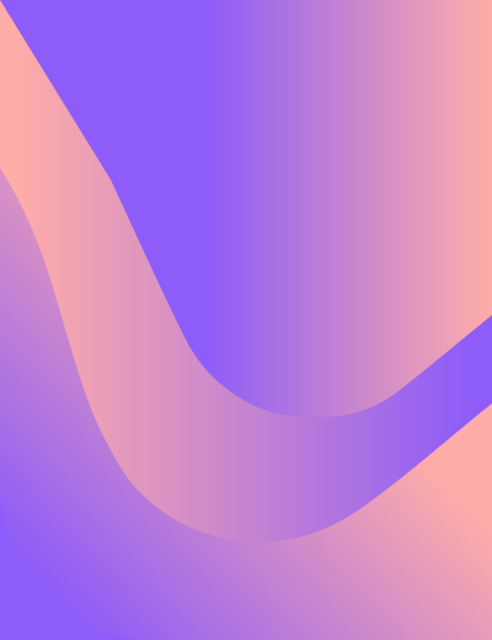
Reproduce this background procedurally as a WebGL 2 fragment shader.

```glsl
#version 300 es
precision highp float;
// Draws three sweeping violet-to-peach gradient layers with a rounded lower-left corner.

#define VIOLET vec3(0.557, 0.361, 0.973)
#define PEACH vec3(1.0, 0.678, 0.659)
#define SKY_FADE vec2(0.42, 1.0)
#define BAND_FADE vec2(0.96, 0.03)
#define GROUND_SLOPE vec2(0.98, -1.17)
#define GROUND_BASE 0.98
#define CORNER_CENTER vec2(0.3085, 0.763)
#define CORNER_RADII vec2(0.3085, 0.237)

uniform vec2 u_resolution;
out vec4 fragColor;

const int KNOTS = 8;

// Knots hold x, depth below the top, and slope; a doubled knot makes a kink.
const vec3 BAND_TOP[KNOTS] = vec3[KNOTS](
    vec3(0.0, 0.0, 1.25), vec3(0.2254, 0.2813, 1.25),
    vec3(0.2254, 0.2813, 1.66), vec3(0.3729, 0.5234, 1.56),
    vec3(0.4492, 0.6003, 0.653), vec3(0.6356, 0.6523, 0.0),
    vec3(0.8102, 0.6107, -0.6), vec3(1.0, 0.4922, -0.624));

const vec3 BAND_BOTTOM[KNOTS] = vec3[KNOTS](
    vec3(0.0, 0.2617, 1.267), vec3(0.1051, 0.4427, 2.48),
    vec3(0.1746, 0.6172, 2.15), vec3(0.2373, 0.7201, 1.36),
    vec3(0.322, 0.7943, 0.576), vec3(0.5339, 0.8464, 0.0),
    vec3(0.7458, 0.7878, -0.56), vec3(1.0, 0.6302, -0.62));

// Cubic Hermite interpolation between two knots
float hermite(vec3 a, vec3 b, float x) {
    float h = max(b.x - a.x, 1e-4);
    float t = clamp((x - a.x) / h, 0.0, 1.0);
    float u = 1.0 - t;
    return mix(a.y, b.y, t * t * (3.0 - 2.0 * t))
         + h * t * u * (a.z * u - b.z * t);
}

// Depth of a curve at x
float curveDepth(vec3 knots[KNOTS], float x) {
    float depth = knots[0].y;
    for (int i = 0; i < KNOTS - 1; i++) {
        if (x >= knots[i].x) depth = hermite(knots[i], knots[i + 1], x);
    }
    return depth;
}

// Antialiased coverage, full where the field is positive
float coverage(float field) {
    return clamp(0.5 + field / max(fwidth(field), 1e-5), 0.0, 1.0);
}

vec3 ramp(float t) {
    return mix(VIOLET, PEACH, clamp(t, 0.0, 1.0));
}

float fade(vec2 range, float x) {
    return (x - range.x) / (range.y - range.x);
}

void main() {
    vec2 p = gl_FragCoord.xy / u_resolution;
    p.y = 1.0 - p.y; // depth from the top edge

    // Layer colours
    vec3 sky = ramp(fade(SKY_FADE, p.x));
    vec3 band = ramp(fade(BAND_FADE, p.x));
    vec3 ground = ramp(GROUND_BASE + dot(GROUND_SLOPE, p));

    // Rounded lower-left corner of the ground
    vec2 q = (p - CORNER_CENTER) / CORNER_RADII * vec2(-1.0, 1.0);
    ground = mix(ground, VIOLET, coverage(length(max(q, 0.0)) - 1.0));

    // Stack the layers from back to front
    vec3 color = mix(sky, band, coverage(p.y - curveDepth(BAND_TOP, p.x)));
    color = mix(color, ground, coverage(p.y - curveDepth(BAND_BOTTOM, p.x)));
    fragColor = vec4(color, 1.0);
}
```
